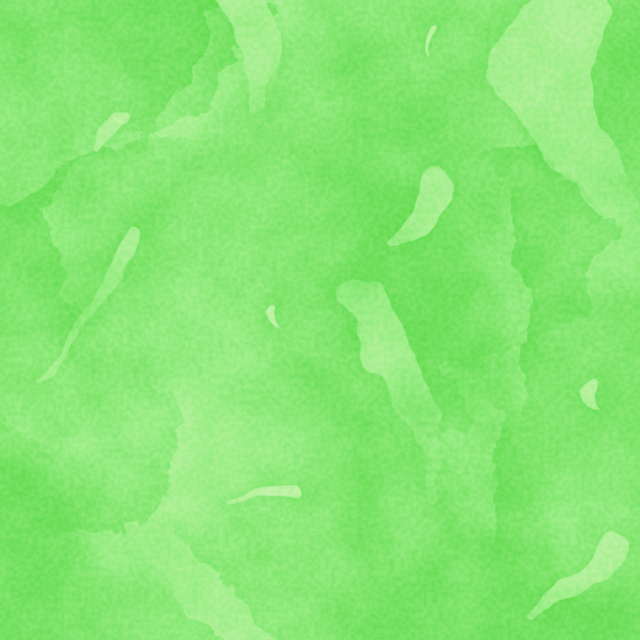
Write a three.js fragment shader that draws this texture.

```glsl
varying vec2 vUv;

#define SEED 3.7
#define PATCHES 11
#define BASE_TONE 0.46
#define CLOUD_SCALE 2.6
#define CLOUD_CONTRAST 0.8
#define MOTTLE_CONTRAST 0.3
#define FRONT_LIFT 0.45
#define RIM_DEPTH 0.26
#define GRAIN_SCALE 120.0
#define GRAIN_CONTRAST 0.42
#define EDGE 0.002

const vec3 DEEP_GREEN = vec3(0.43, 0.872, 0.355);
const vec3 SOFT_GREEN = vec3(0.60, 0.93, 0.52);
const vec3 PALE_GREEN = vec3(0.77, 0.95, 0.67);

vec2 hash2(vec2 p) {
  vec3 q = fract(p.xyx * vec3(0.1031, 0.1030, 0.0973));
  q += dot(q, q.yzx + 33.33);
  return fract((q.xx + q.yz) * q.zy);
}

float cornerSlope(vec2 cell, vec2 offset) {
  float a = 6.2832 * hash2(cell).x;
  return dot(vec2(cos(a), sin(a)), offset);
}

float gradientNoise(vec2 p) {
  vec2 i = floor(p), f = fract(p);
  vec2 u = f * f * f * (f * (f * 6.0 - 15.0) + 10.0);
  vec2 x = vec2(1.0, 0.0), y = vec2(0.0, 1.0);
  float low = mix(cornerSlope(i, f), cornerSlope(i + x, f - x), u.x);
  float high = mix(cornerSlope(i + y, f - y), cornerSlope(i + 1.0, f - 1.0), u.x);
  return mix(low, high, u.y);
}

float fbm(vec2 p) {
  float sum = 0.0, gain = 1.0;
  for (int i = 0; i < 5; i++) {
    sum += gain * gradientNoise(p);
    p = mat2(1.6, 1.2, -1.2, 1.6) * p + 17.3;
    gain *= 0.52;
  }
  return sum;
}

vec2 noisePair(vec2 p) {
  return vec2(gradientNoise(p + 80.0), gradientNoise(p + 135.0));
}

// Drying front: crisp pale edge on one side, pooled pigment on the other
float washFront(vec2 p, float seed) {
  float f = gradientNoise(p * 1.7 + seed) + 0.11 * fbm(p * 8.0 + seed);
  float inside = smoothstep(-2.0 * EDGE, 2.0 * EDGE, f);
  float presence = smoothstep(-0.15, 0.2, gradientNoise(p * 2.3 + seed + 51.0));
  float pale = FRONT_LIFT * inside * exp(-6.0 * abs(f));
  float pooled = RIM_DEPTH * (1.0 - inside) * exp(-8.0 * abs(f));
  return presence * (pale - pooled);
}

// Scattered bare patches: ragged tapered strokes, the large ones dissolving at one end
float addPatches(float tone, vec2 p, float texture) {
  vec2 ragged = 0.04 * noisePair(p * 5.0) + 0.022 * noisePair(p * 13.0);
  ragged += 0.009 * noisePair(p * 34.0);
  for (int i = 0; i < PATCHES; i++) {
    float n = float(i);
    float rank = 1.0 - n / float(PATCHES);
    float fat = fract(n * 0.382 + 0.9);
    vec2 rnd = hash2(vec2(n + 5.0, SEED * 11.0));
    vec2 center = fract(vec2(0.88, 0.81) + n * vec2(0.7549, 0.5698));

    float size = mix(0.012, 0.15, rank * rank);
    float halfLength = size * mix(1.6, 0.7, fat);
    float width = size * mix(0.12, 0.7, fat);
    float angle = mix(0.1, 2.1, rnd.x);
    float c = cos(angle), s = sin(angle);
    vec2 q = mat2(c, -s, s, c) * (p - center + ragged * mix(0.35, 1.0, rank));
    q.y += 0.5 * (rnd.y - 0.5) * q.x * q.x / halfLength;

    float along = clamp(0.5 + 0.5 * q.x / halfLength, 0.0, 1.0);
    float d = length(q - vec2(halfLength * (2.0 * along - 1.0), 0.0));
    d -= width * mix(0.3, 1.0, along);
    float inside = smoothstep(EDGE, -EDGE, d);
    float dissolve = smoothstep(-0.35, 0.15, gradientNoise(p * 5.0 + n * 7.0));
    float fade = mix(1.0, dissolve * smoothstep(-0.2, 0.6, along), 0.75 * rank);
    float paleTone = mix(1.9, 1.25, rank) + 0.5 * texture;

    tone -= RIM_DEPTH * fade * (1.0 - inside) * exp(-max(d, 0.0) / 0.016);
    tone = mix(tone, max(tone, paleTone), inside * fade);
  }
  return tone;
}

void main() {
  vec2 p = vUv;

  // Soft pigment clouds and finer mottling
  vec2 drift = 0.12 * noisePair(p * 3.0);
  float cloud = fbm((p + drift) * CLOUD_SCALE + SEED);
  float mottle = fbm(p * 15.0 + 31.0);
  float tone = BASE_TONE + CLOUD_CONTRAST * cloud + MOTTLE_CONTRAST * mottle;

  // Overlapping washes and bare patches
  for (int i = 0; i < 3; i++) tone += washFront(p, SEED + 29.0 * float(i));
  tone = addPatches(tone, p, cloud + 0.6 * mottle);

  // Pools saturate softly, bare paper likewise
  tone = tone < 0.2 ? 0.4 * exp((tone - 0.2) * 2.5) - 0.2 : tone;

  // Paper grain
  tone += GRAIN_CONTRAST * gradientNoise(p * GRAIN_SCALE);
  tone += 0.5 * GRAIN_CONTRAST * gradientNoise(p * GRAIN_SCALE * 1.9 + 9.0);

  // Tone to pigment
  vec3 color = mix(DEEP_GREEN, SOFT_GREEN, clamp(tone, -0.3, 1.0));
  color = mix(color, PALE_GREEN, clamp(tone - 1.0, 0.0, 1.1));
  gl_FragColor = vec4(color, 1.0);
}
```
